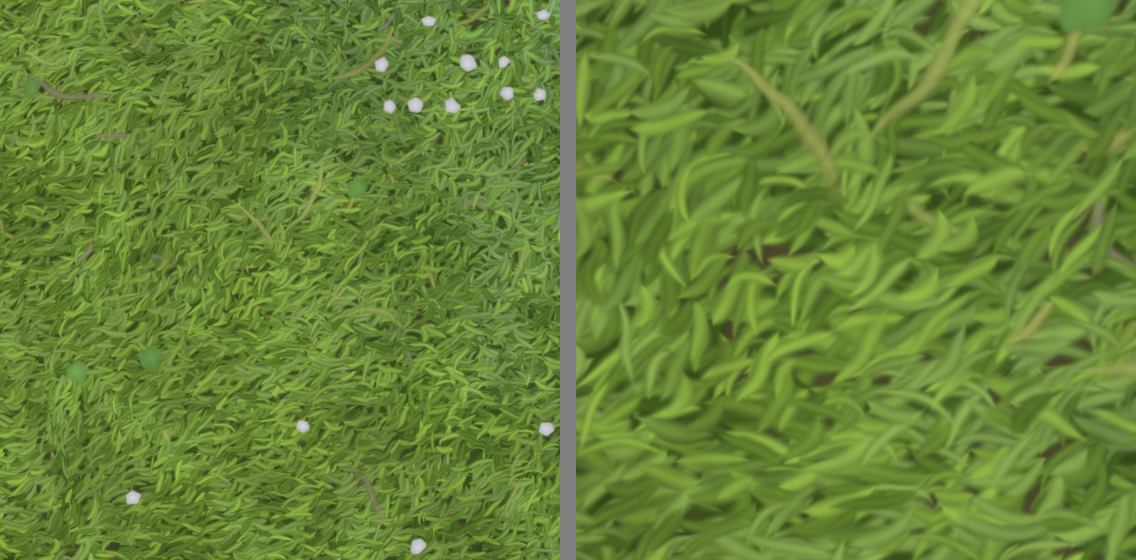
Left, the full canvas; right, a detail of the centre.
Write a three.js fragment shader that draws this texture.

```glsl
// Meadow turf: short curved grass blades with straw, clover leaves and small white daisies.
varying vec2 vUv;

#define BLADE_CELLS 39.0   // blade grid density across the canvas
#define BLADE_LAYERS 7     // stacked layers of blades
#define BLADE_WIDTH 0.175  // mean half width, in cells
#define LEAN 0.58          // main blade direction, radians
#define SOFTNESS 0.0027    // edge blur, in canvas units
#define STEM_CELLS 10.0    // long pale stems
#define SCRAP_CELLS 21.0   // short straw and dry scraps
#define CLOVER_CELLS 10.0
#define DAISY_CELLS 14.0
#define DAISY_RADIUS 0.0135

const vec3 SOIL       = vec3(0.26, 0.25, 0.15);
const vec3 SHADE      = vec3(0.20, 0.28, 0.09);
const vec3 GRASS      = vec3(0.335, 0.435, 0.152);
const vec3 SUNLIT     = vec3(0.48, 0.595, 0.225);
const vec3 COOL_TINT  = vec3(0.92, 1.00, 1.35);
const vec3 PALE_BLADE = vec3(0.44, 0.54, 0.265);
const vec3 PALE_STEM  = vec3(0.43, 0.54, 0.26);
const vec3 STRAW      = vec3(0.55, 0.57, 0.30);
const vec3 DRY_GREY   = vec3(0.47, 0.45, 0.36);
const vec3 CLOVER     = vec3(0.40, 0.57, 0.27);
const vec3 DAISY      = vec3(0.81, 0.81, 0.83);

vec3 hash3(vec2 p) {
  vec3 q = fract(p.xyx * vec3(0.1031, 0.1030, 0.0973));
  q += dot(q, q.yxz + 33.33);
  return fract((q.xxy + q.yzz) * q.zyx);
}

float noise(vec2 p) {
  vec2 i = floor(p), f = fract(p);
  f = f * f * (3.0 - 2.0 * f);
  vec2 e = vec2(1.0, 0.0);
  return mix(mix(hash3(i).x, hash3(i + e.xy).x, f.x),
             mix(hash3(i + e.yx).x, hash3(i + e.xx).x, f.x), f.y);
}

// Coverage (x) and height across the section (y) of a bent, tapered blade.
vec2 blade(vec2 d, float angle, vec2 halfSize, float bend, float soft) {
  float c = cos(angle), s = sin(angle);
  vec2 q = vec2(c * d.x + s * d.y, c * d.y - s * d.x);
  float t = abs(q.x) / halfSize.x;
  q.y -= bend * (t * t - 0.4);
  float width = halfSize.y * (1.0 - t * t * t);
  float cover = smoothstep(soft, -soft, abs(q.y) - width);
  return vec2(cover, 1.0 - smoothstep(0.0, 1.2, abs(q.y) / halfSize.y));
}

// One layer of short grass; higher layers catch more light.
vec3 grassLayer(vec3 col, vec2 uv, float level, float flow, float cool, float pale) {
  vec2 g = uv * BLADE_CELLS + level * vec2(0.37, 0.61);
  for (int y = -1; y <= 1; y++) for (int x = -1; x <= 1; x++) {
    vec2 id = floor(g) + vec2(float(x), float(y));
    vec3 place = hash3(id + level * 57.0), look = hash3(id + level * 91.0 + 13.0);
    float angle = LEAN + flow + (place.z - 0.5) * mix(1.6, 2.8, cool);
    vec2 size = vec2(mix(0.5, 0.95, look.x), BLADE_WIDTH * mix(0.7, 1.3, look.y));
    vec2 b = blade(g - id - place.xy, angle, size, (look.y - 0.5) * 0.5, SOFTNESS * BLADE_CELLS);
    float tone = 0.30 + 0.065 * level + (look.z - 0.5) * 0.8;
    vec3 tint = mix(SHADE, GRASS, smoothstep(0.0, 0.5, tone));
    tint = mix(tint, SUNLIT, smoothstep(0.45, 1.0, tone));
    tint = mix(tint, PALE_BLADE, 0.75 * pale * step(0.55, fract(look.x * 9.0)));
    tint *= mix(vec3(1.0), COOL_TINT, cool * look.x);
    col = mix(col, tint * mix(0.88, 1.09, b.y), b.x);
  }
  return col;
}

// Sparse longer strands: pale stems, straw and dry grey scraps.
vec3 litterLayer(vec3 col, vec2 uv, float cells, float halfWidth, float chance, float dryness) {
  vec2 g = uv * cells;
  for (int y = -1; y <= 1; y++) for (int x = -1; x <= 1; x++) {
    vec2 id = floor(g) + vec2(float(x), float(y));
    vec3 place = hash3(id + cells * 7.0), look = hash3(id + cells * 11.0 + 5.0);
    vec2 size = vec2(mix(0.4, 0.85, look.x), halfWidth * cells);
    vec2 b = blade(g - id - place.xy, place.z * 3.1416, size, (look.y - 0.5) * 0.6, SOFTNESS * cells);
    vec3 tint = mix(PALE_STEM, STRAW, smoothstep(0.2, 0.8, look.y + dryness - 0.5));
    tint = mix(tint, DRY_GREY, step(1.0 - dryness * 0.6, fract(look.y * 7.0)));
    float present = smoothstep(0.0, 0.03, chance - look.z);
    col = mix(col, tint * mix(0.86, 1.06, b.y), b.x * present * 0.85);
  }
  return col;
}

// Scattered round shapes, at most one per cell; a clump gathers in the upper right.
vec3 discs(vec3 col, vec2 uv, float cells, float radius, float chance, float clump, vec3 tint) {
  vec2 g = uv * cells, id = floor(g), middle = (id + 0.5) / cells;
  chance += clump * smoothstep(0.24, 0.12, length((middle - vec2(0.82, 0.87)) * vec2(1.0, 1.3)));
  vec3 h = hash3(id + cells * 3.0), look = hash3(id + cells * 5.0 + 2.0);
  vec2 d = (fract(g) - mix(vec2(0.28), vec2(0.72), h.xy)) / cells;
  float rim = radius * mix(0.75, 1.05, look.x);
  rim *= 1.0 + 0.05 * cos(5.0 * atan(d.y, d.x + 0.00001) + look.y * 6.28);
  float cover = smoothstep(SOFTNESS, -SOFTNESS, length(d) - rim) * step(h.z, chance);
  return mix(col, tint * (1.03 - 0.14 * length(d) / rim), cover);
}

void main() {
  // Gentle warp makes straight shapes irregular.
  vec2 uv = vUv + 0.008 * (vec2(noise(vUv * 42.0), noise(vUv * 42.0 + 71.0)) - 0.5);
  float upper = smoothstep(0.3, 0.75, vUv.y);
  float cool = smoothstep(0.65, 1.45, vUv.x + 0.6 * vUv.y + 0.4 * (noise(vUv * 5.0) - 0.5));
  float flow = (noise(vUv * 8.0 + 31.0) - 0.5) * 1.3;
  float pale = smoothstep(0.2, 0.75, noise(vUv * 9.0 + 53.0) + 0.2 * upper);

  // Ground, then grass from the bottom up, with scraps below the top layer.
  vec3 col = mix(SHADE, SOIL, smoothstep(0.4, 0.75, noise(vUv * 16.0)));
  for (int i = 0; i < BLADE_LAYERS; i++) {
    if (i == BLADE_LAYERS - 1) col = litterLayer(col, uv, SCRAP_CELLS, 0.0046, 0.06 + 0.16 * upper, 0.75);
    col = grassLayer(col, uv, float(i), flow, cool, pale);
  }
  col = discs(col, uv, CLOVER_CELLS, 0.021, 0.06, 0.0, CLOVER);
  col = litterLayer(col, uv, STEM_CELLS, 0.0058, 0.03 + 0.17 * upper, 0.3);

  // Broad light patches, hollows between tufts and fine mottling.
  col *= 0.86 + 0.19 * noise(vUv * 6.0 + 9.0) + 0.16 * noise(vUv * 19.0 + 3.0);
  col *= 0.97 + 0.06 * noise(vUv * 110.0);

  col = discs(col, uv, DAISY_CELLS, DAISY_RADIUS, 0.015, 0.7, DAISY);
  gl_FragColor = vec4(col, 1.0);
}
```
